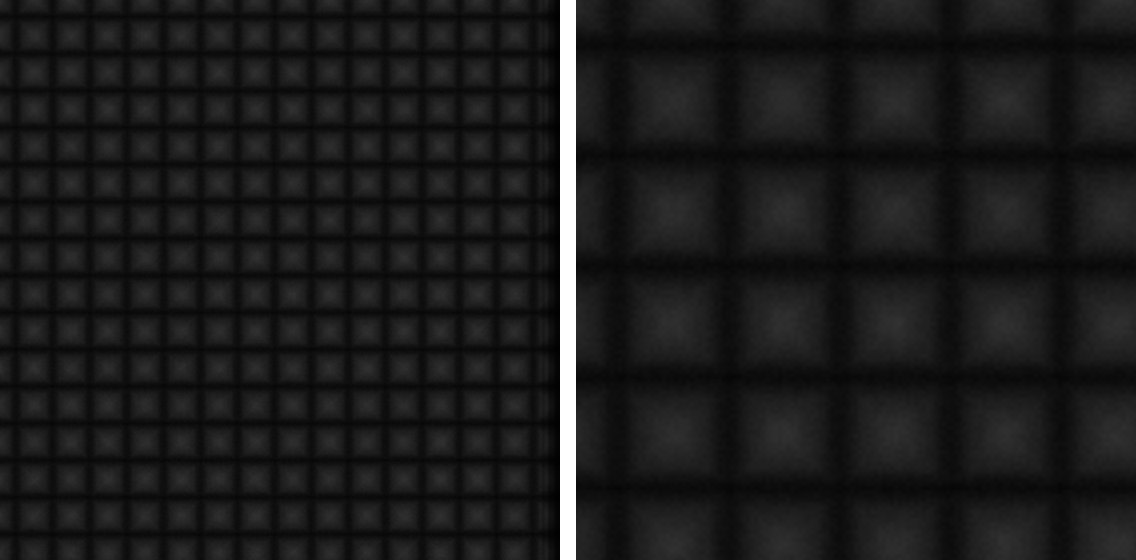
Left: the whole. Right: its middle third, enlarged.
Write a Shadertoy shader that draws this pattern.

```glsl
const float PITCH = 0.066;                    // about 15.15 repeats each way
const vec2 FIRST_STUD = vec2(0.0612, 0.0122);  // centre of the lower left stud

const float GROOVE_TONE = 0.070;
const float SKIRT_TONE = 0.112;
const float PEAK_TONE = 0.178;

float hash(vec2 p) {
    return fract(sin(dot(p, vec2(127.1, 311.7))) * 43758.5453);
}

float valueNoise(vec2 p) {
    vec2 cell = floor(p);
    vec2 f = fract(p);
    f = f * f * (3.0 - 2.0 * f);
    float low = mix(hash(cell), hash(cell + vec2(1.0, 0.0)), f.x);
    float high = mix(hash(cell + vec2(0.0, 1.0)), hash(cell + vec2(1.0)), f.x);
    return mix(low, high, f.y);
}

// Soft pyramid on a square skirt; p spans -0.5 to 0.5
float studTone(vec2 p) {
    vec2 a = abs(p);
    float square = max(a.x, a.y);
    float skirt = 1.0 - smoothstep(0.29, 0.45, mix(square, length(p), 0.12));
    float peak = 1.0 - smoothstep(0.0, 0.37, mix(square, length(p), 0.35));
    return mix(GROOVE_TONE, SKIRT_TONE, skirt) + (PEAK_TONE - SKIRT_TONE) * peak;
}

// Dark seam along the cell borders, darkest where two cross
float seamShade(vec2 p) {
    vec2 gap = 0.5 - abs(p);
    vec2 seam = exp(-gap * gap / vec2(0.0060, 0.0035));
    return (1.0 - 0.24 * seam.x) * (1.0 - 0.34 * seam.y);
}

// Shadow that arches up beneath each stud
float archShade(vec2 p) {
    float d = p.y + 0.41 + 0.35 * p.x * p.x;
    return 1.0 - 0.14 * exp(-d * d / 0.006);
}

// Fade with faint upright ripples along the right border
float borderShade(float x) {
    float fade = 1.0 - 0.85 * smoothstep(0.965, 0.998, x);
    float ripple = 0.5 + 0.5 * cos((x - 0.958) * 520.0);
    return fade * (1.0 - 0.28 * ripple * smoothstep(0.955, 0.975, x));
}

void mainImage(out vec4 fragColor, in vec2 fragCoord) {
    vec2 uv = fragCoord / iResolution.xy;
    vec2 grid = (uv - FIRST_STUD) / PITCH + 0.5;
    vec2 id = floor(grid);
    vec2 p = fract(grid) - 0.5;

    // Studs and the grooves between them
    float tone = studTone(p) * seamShade(p) * archShade(p);

    // Small differences between studs, mottling and fine grain
    tone *= 0.97 + 0.06 * hash(id);
    tone *= 0.96 + 0.08 * valueNoise(uv * 150.0);
    tone += 0.020 * (valueNoise(uv * 420.0) - 0.5);

    tone *= borderShade(uv.x);
    fragColor = vec4(vec3(max(tone, 0.0)), 1.0);
}
```
